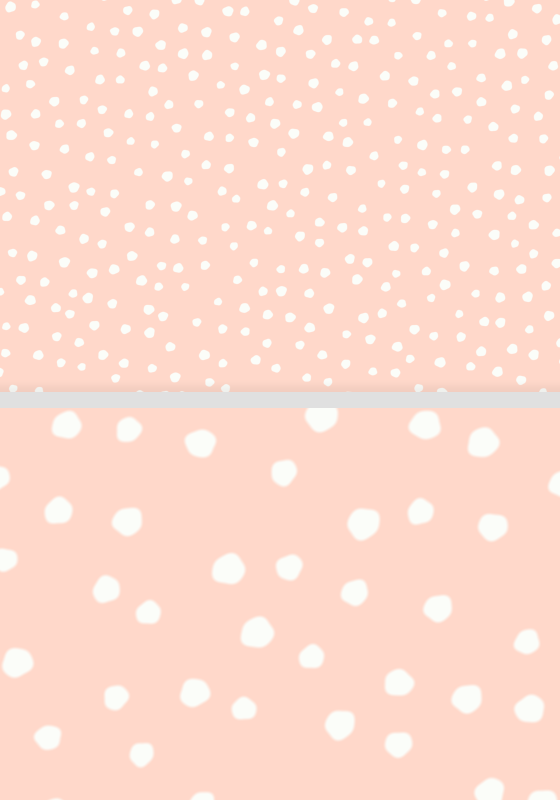
Top: the whole. Bottom: its middle third, enlarged.
Write a Shadertoy shader that draws this pattern.

```glsl
// Scattered hand-painted off-white dots on a flat peach ground.

float hash(vec2 p) {
    return fract(sin(dot(p, vec2(127.1, 311.7))) * 43758.5453);
}

// Signed distance to a slightly lopsided blob leaning up to the right
float blob(vec2 d, vec2 id) {
    float lean = 0.75 + 1.0 * (hash(id + 5.3) - 0.5);
    float c = cos(lean), s = sin(lean);
    d = vec2(c * d.x + s * d.y, c * d.y - s * d.x);
    d *= vec2(0.95, 1.05);
    float angle = atan(d.y, d.x);
    float phase = 6.2832 * hash(id + 9.1);
    float wobble = 0.05 * sin(3.0 * angle + phase) + 0.03 * sin(5.0 * angle - 2.0 * phase);
    float radius = mix(0.148, 0.202, hash(id + 2.7));
    return length(d) - radius * (1.0 + wobble);
}

// Nearest dot on a tilted, staggered and jittered grid
float dots(vec2 p) {
    float nearest = 1.0;
    float row0 = floor(p.y);
    for (int j = -1; j <= 1; j++) {
        float row = row0 + float(j);
        float stagger = 0.5 * mod(row, 2.0);
        float col0 = floor(p.x - stagger);
        for (int i = -1; i <= 1; i++) {
            vec2 id = vec2(col0 + float(i), row);
            vec2 jitter = vec2(hash(id), hash(id + 17.4)) - 0.5;
            vec2 center = id + vec2(0.5 + stagger, 0.5) + 0.5 * jitter;
            nearest = min(nearest, blob(p - center, id));
        }
    }
    return nearest;
}

void mainImage(out vec4 fragColor, in vec2 fragCoord) {
    vec2 uv = fragCoord / iResolution.y;
    vec2 p = 15.0 * mat2(0.966, 0.259, -0.259, 0.966) * uv + 40.0;

    vec3 peach = vec3(1.0, 0.848, 0.792);
    vec3 offWhite = vec3(0.985, 0.992, 0.978);

    // Soft painted edge
    float paint = 1.0 - smoothstep(-0.03, 0.03, dots(p));
    vec3 color = mix(peach, offWhite, paint);

    // Faint shade along the bottom
    color *= 1.0 - 0.05 * (1.0 - smoothstep(0.0, 0.035, uv.y));

    fragColor = vec4(color, 1.0);
}
```
